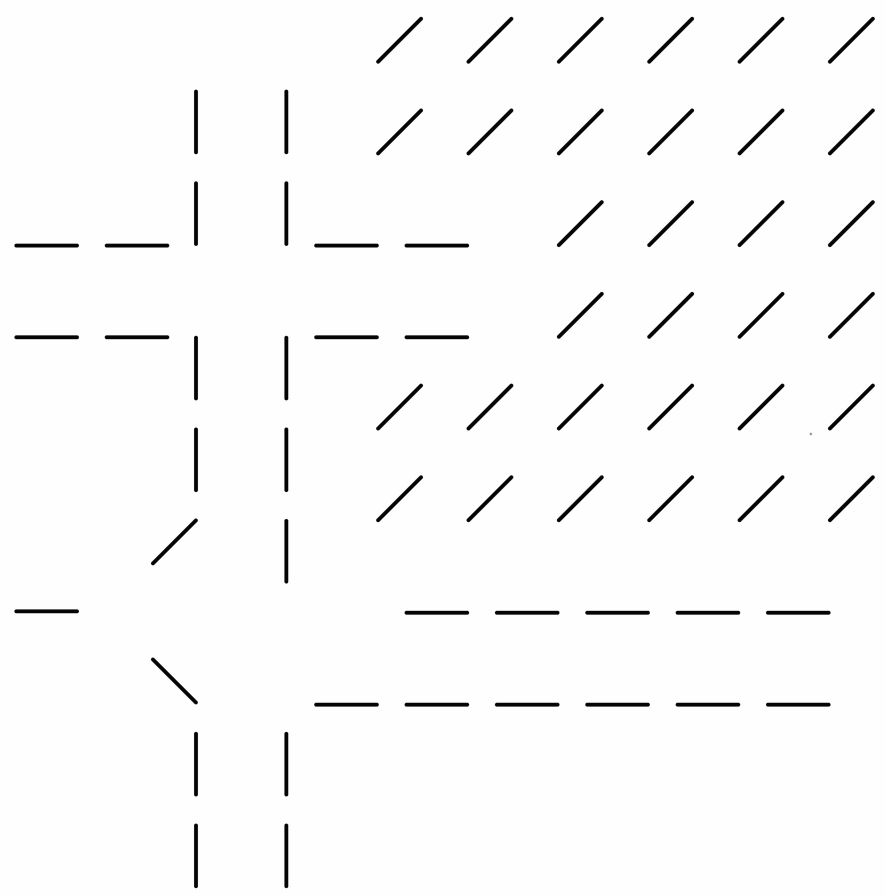
This pattern is drawn by a Shadertoy shader. Its source:

```glsl
// Draws rows of short black dashes: a crossroads of upright and level lines beside a field of slanted strokes.

// Lengths are in design units: the canvas is 768 units high, y runs down.
const float CANVAS_HEIGHT = 768.0;
const vec2 PITCH = vec2(77.45, 78.6);
const vec2 LEVEL = vec2(26.0, 0.0);
const vec2 UPRIGHT = vec2(0.0, 26.0);
const vec2 RISING = vec2(18.4, -18.4);
const vec2 FALLING = vec2(18.4, 18.4);
const float HALF_WIDTH = 1.65;
const vec2 FIELD_START = vec2(342.5, 34.5);
const float LEFT_X = 40.0;
const float RIGHT_X = 297.0;
const float ROAD_X = 168.0;
const vec2 SPECK = vec2(695.0, 372.0);
const vec3 PAPER = vec3(0.997);
const vec3 INK = vec3(0.02);
const vec3 SPECK_GREY = vec3(0.6);

// Distance to a stroke reaching from -reach to +reach around the origin.
float stroke(vec2 p, vec2 reach) {
    float t = clamp(dot(p, reach) / dot(reach, reach), -1.0, 1.0);
    return length(p - reach * t) - HALF_WIDTH;
}

// Distance to a grid of equal strokes, with count columns and rows.
float strokeGrid(vec2 p, vec2 start, vec2 count, vec2 reach) {
    vec2 cell = clamp(floor((p - start) / PITCH + 0.5), vec2(0.0), count - 1.0);
    return stroke(p - start - cell * PITCH, reach);
}

// Slanted field: six columns, with two missing in the middle rows.
float slantedField(vec2 p) {
    float d = strokeGrid(p, FIELD_START, vec2(6.0, 2.0), RISING);
    d = min(d, strokeGrid(p, FIELD_START + PITCH * 2.0, vec2(4.0, 2.0), RISING));
    return min(d, strokeGrid(p, FIELD_START + vec2(0.0, 4.0 * PITCH.y), vec2(6.0, 2.0), RISING));
}

// Level dashes: the upper crossing, then the lower branch.
float levelDashes(vec2 p) {
    float d = strokeGrid(p, vec2(LEFT_X, 210.5), vec2(2.0), LEVEL);
    d = min(d, strokeGrid(p, vec2(RIGHT_X, 210.5), vec2(2.0), LEVEL));
    d = min(d, stroke(p - vec2(LEFT_X, 524.0), LEVEL));
    d = min(d, strokeGrid(p, vec2(RIGHT_X + PITCH.x, 525.2), vec2(5.0, 1.0), LEVEL));
    return min(d, strokeGrid(p, vec2(RIGHT_X, 604.0), vec2(6.0, 1.0), LEVEL));
}

// Upright dashes: two columns, broken at each crossing.
float uprightDashes(vec2 p) {
    float d = strokeGrid(p, vec2(ROAD_X, 104.5), vec2(2.0), UPRIGHT);
    d = min(d, strokeGrid(p, vec2(ROAD_X, 315.5), vec2(2.0), UPRIGHT));
    d = min(d, stroke(p - vec2(ROAD_X + PITCH.x, 472.5), UPRIGHT));
    return min(d, strokeGrid(p, vec2(ROAD_X, 655.0), vec2(2.0), UPRIGHT));
}

// Two strokes that flare out at the lower left junction.
float flare(vec2 p) {
    return min(stroke(p - vec2(149.5, 464.5), RISING),
               stroke(p - vec2(149.5, 583.7), FALLING));
}

void mainImage(out vec4 fragColor, in vec2 fragCoord) {
    float pixel = CANVAS_HEIGHT / iResolution.y;
    vec2 p = vec2(fragCoord.x, iResolution.y - fragCoord.y) * pixel;

    float d = min(min(slantedField(p), levelDashes(p)),
                  min(uprightDashes(p), flare(p)));
    float soft = 0.7 * pixel;
    float ink = 1.0 - smoothstep(-soft, soft, d);
    float speck = 1.0 - smoothstep(-soft, soft, length(p - SPECK) - 1.1);

    vec3 color = mix(PAPER, SPECK_GREY, speck);
    fragColor = vec4(mix(color, INK, ink), 1.0);
}
```
